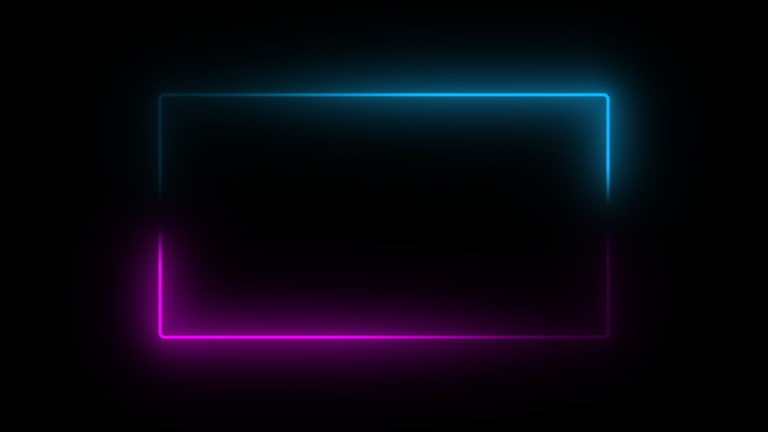
A Shadertoy shader for this background:

```glsl
// Neon rectangle frame on black, glowing cyan at upper right and magenta at lower left.

const vec2 HALF_SIZE = vec2(0.5185, 0.2805);

// Signed distance to a rectangle with rounded corners
float roundedBox(vec2 p, vec2 halfSize, float radius) {
    vec2 q = abs(p) - halfSize + radius;
    return length(max(q, 0.0)) + min(max(q.x, q.y), 0.0) - radius;
}

// Tube brightness: rises to the right, fades out at mid height
float tubePower(vec2 p) {
    return mix(0.2, 1.0, smoothstep(-0.5, 0.15, p.x)) * smoothstep(0.0, 0.125, p.y);
}

// Soft falloff of one small emitter
float falloff(vec2 offset) {
    return exp(-sqrt(dot(offset, offset) + 0.0002) / 0.042);
}

void mainImage(out vec4 fragColor, in vec2 fragCoord) {
    // Centred coordinates, one unit per canvas height
    vec2 p = (fragCoord - 0.5 * iResolution.xy) / iResolution.y;
    float pixel = 1.0 / iResolution.y;

    // Wide glow: emitters along the upper half frame; the lower half is its point mirror
    const int EMITTERS = 64;
    float reach = HALF_SIZE.x + HALF_SIZE.y;
    vec2 glow = vec2(0.0);
    for (int i = 0; i < EMITTERS; i++) {
        float s = mix(-reach, reach, (float(i) + 0.5) / float(EMITTERS));
        vec2 emitter = vec2(clamp(s, -HALF_SIZE.x, HALF_SIZE.x),
                            HALF_SIZE.y - max(abs(s) - HALF_SIZE.x, 0.0));
        glow += tubePower(emitter) * vec2(falloff(p - emitter), falloff(p + emitter));
    }
    glow *= 2.0 * reach / float(EMITTERS) / 0.084;

    // Sharp tube with a tight halo
    float dist = abs(roundedBox(p, HALF_SIZE, 0.011));
    float tube = 1.0 - smoothstep(0.0035 - 0.7 * pixel, 0.0035 + 0.7 * pixel, dist);
    float halo = 0.18 * exp(-dist / 0.009);
    vec2 power = vec2(tubePower(p), tubePower(-p));

    // Blend glow and tube for each light
    vec2 light = 0.42 * glow + halo * power;
    light = mix(light, max(light, power), tube);
    vec3 color = light.x * vec3(0.07, 0.72, 1.0) + light.y * vec3(0.92, 0.01, 0.95);
    fragColor = vec4(min(color, 1.0), 1.0);
}
```
